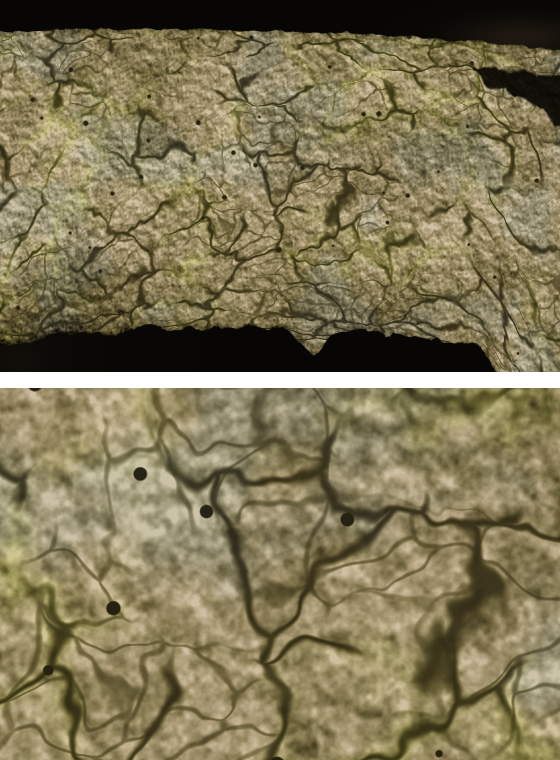
Top, the full canvas; bottom, a detail of the centre.
Write a WebGL 2 fragment shader that draws this texture.

```glsl
#version 300 es
precision highp float;
// A sunlit branch with cracked, scaly bark against a near-black background.
uniform vec2 u_resolution;
out vec4 fragColor;

vec2 hash2(vec2 p) {
  vec3 h = fract(p.xyx * vec3(0.1031, 0.1030, 0.0973));
  h += dot(h, h.yzx + 33.33);
  return fract((h.xx + h.yz) * h.zy);
}

float noise(vec2 p) {
  vec2 i = floor(p), f = fract(p);
  f = f * f * (3.0 - 2.0 * f);
  return mix(mix(hash2(i).x, hash2(i + vec2(1, 0)).x, f.x),
             mix(hash2(i + vec2(0, 1)).x, hash2(i + vec2(1, 1)).x, f.x), f.y);
}

float fbm(vec2 p) {
  float sum = 0.0, amp = 0.533;
  for (int i = 0; i < 4; i++) {
    sum += amp * noise(p);
    p = mat2(1.6, 1.2, -1.2, 1.6) * p + 7.3;
    amp *= 0.5;
  }
  return sum;
}

// Voronoi plates: x = distance to the nearest border, y = random value per plate
vec2 plates(vec2 p) {
  vec2 cell = floor(p), f = fract(p), nearCell = vec2(0), nearest = vec2(0);
  float best = 9.0, border = 9.0;
  for (int j = -1; j <= 1; j++)
    for (int i = -1; i <= 1; i++) {
      vec2 g = vec2(i, j), r = g + hash2(cell + g) - f;
      if (dot(r, r) < best) { best = dot(r, r); nearest = r; nearCell = g; }
    }
  for (int j = -2; j <= 2; j++)
    for (int i = -2; i <= 2; i++) {
      vec2 g = nearCell + vec2(i, j), r = g + hash2(cell + g) - f, d = r - nearest;
      if (dot(d, d) > 1e-5) border = min(border, dot(0.5 * (r + nearest), normalize(d)));
    }
  return vec2(border, hash2(cell + nearCell + 40.0).y);
}

float segment(vec2 p, vec2 a, vec2 b, float ra, float rb) {
  float t = clamp(dot(p - a, b - a) / dot(b - a, b - a), 0.0, 1.0);
  return length(p - mix(a, b, t)) - mix(ra, rb, t);
}

void main() {
  float px = 1.0 / u_resolution.y;
  vec2 p = gl_FragCoord.xy * px;

  // Branch outline
  float top = 0.922 - 0.045 * (p.x - 0.4) * (p.x - 0.4);
  float low = 0.12 - 0.11 * (p.x - 0.65) * (p.x - 0.65) - 0.2 * smoothstep(1.26, 1.46, p.x);
  float spur = 0.065 * smoothstep(0.0, 1.0, 1.0 - abs(p.x - 0.845) / 0.075);
  float inside = min(top - p.y + 0.02 * (fbm(p * 28.0) - 0.5),
                     p.y - low + spur + 0.04 * (fbm(p * 24.0 + 3.0) - 0.5));
  float branch = smoothstep(-px, px, inside);

  // Bark coordinates wrapped around the branch
  float h = (p.y - low) / (top - low);
  float left = 1.0 - smoothstep(0.0, 0.8, p.x);
  vec2 q = vec2(p.x, 0.4 * asin(clamp(1.8 * h - 0.9, -0.97, 0.97)) + 0.5 * min(h, 0.0));
  q.y += 0.13 * left * (1.0 - h);
  q += 0.12 * (vec2(fbm(q * 8.0), fbm(q * 8.0 + 17.0)) - 0.5);
  q += 0.014 * (vec2(noise(q * 45.0), noise(q * 45.0 + 9.0)) - 0.5);

  // Plates, cracks and their raised lips
  vec2 scale = vec2(7.5, 10.5);
  vec2 plate = plates(q * scale);
  float above = plates((q + vec2(0.003, 0.008)) * scale).x;
  float fine = plates(q * vec2(14.0, 21.0) + 5.0).x;
  float lower = 1.0 - smoothstep(0.1, 0.6, h);
  float gap = smoothstep(0.3, 0.65, noise(q * 13.0 + 2.0) + 0.15 * lower);
  float fineGap = smoothstep(0.5, 0.75, noise(q * 9.0 + 31.0) + 0.12 * lower);
  float crack = gap * (1.0 - smoothstep(0.005, 0.025 + 0.04 * gap + 8.0 * px, plate.x));
  float fineCrack = fineGap * (1.0 - smoothstep(0.01, 0.06 + 14.0 * px, fine));
  float lip = smoothstep(0.0, 0.22, plate.x) - smoothstep(0.0, 0.22, above);
  float rim = exp(-plate.x * 9.0) * smoothstep(0.3, 0.7, noise(q * 6.0 + 50.0));

  // Brightness: patches, plates, rough relief and grain
  float tone = 0.6 + 0.32 * (fbm(p * 5.0 + 11.0) - 0.5) + 0.07 * (plate.y - 0.5);
  tone += 0.28 * (fbm(q * 32.0) - 0.5);
  tone += 0.5 * (fbm(p * 62.0) - fbm(p * 62.0 + vec2(0.25, 0.5)));
  tone += 0.17 * (noise(p * 190.0) - 0.5);
  tone += 0.08 * lip + 0.06 * rim;
  tone -= 0.09 * (1.0 - smoothstep(0.0, 0.3, h)) + 0.06 * smoothstep(0.8, 1.0, h);
  tone -= 0.17 * left * (1.0 - smoothstep(0.0, 0.35, h));
  tone -= 0.1 * (1.0 - smoothstep(0.0, 0.02, inside));
  tone = mix(tone, 0.16, 0.85 * crack);
  tone = mix(tone, 0.24, 0.6 * fineCrack);

  // Scattered dark specks
  vec2 cell = floor(p * 14.0), rnd = hash2(cell + 70.0);
  float speckSize = 0.003 + 0.004 * rnd.y;
  float speck = length(p - (cell + 0.2 + 0.6 * hash2(cell + 90.0)) / 14.0);
  tone = mix(tone, 0.15, step(rnd.x, 0.15) * (1.0 - smoothstep(speckSize - px, speckSize + px, speck)));

  // Ochre bark with green rims and grey lichen
  tone = clamp(tone, 0.07, 0.82);
  vec3 bark = vec3(tone, 0.93 * tone - 0.015, 0.6 * tone * tone + 0.28 * tone + 0.01);
  bark *= mix(vec3(1), vec3(0.98, 1.03, 0.83), clamp(rim * 1.2, 0.0, 1.0));
  float lichen = smoothstep(0.5, 0.7, fbm(p * 7.0 + 60.0));
  bark = mix(bark, vec3(0.92, 0.95, 0.88) * tone, 0.35 * lichen);

  // Cast shadow of a twig
  float twig = min(segment(p, vec2(1.275, 0.815), vec2(1.37, 0.775), 0.012, 0.032),
                   segment(p, vec2(1.37, 0.775), vec2(1.52, 0.745), 0.03, 0.05));
  twig = min(twig, segment(p, vec2(1.48, 0.75), vec2(1.5, 0.67), 0.03, 0.015));
  twig += 0.04 * (fbm(p * 22.0 + 5.0) - 0.5);
  bark = mix(bark, bark * 0.1 + vec3(0.02, 0.014, 0.006), 1.0 - smoothstep(-0.004, 0.006, twig));

  // Dark background with faint blurred glows
  vec3 back = vec3(0.03, 0.025, 0.018);
  back += vec3(0.09, 0.07, 0.045) * exp(-dot((p - vec2(1.4, 0.9)) * vec2(6, 20), (p - vec2(1.4, 0.9)) * vec2(6, 20)));
  back += vec3(0.035, 0.035, 0.02) * exp(-9.0 * length(p - vec2(0.05, 0.03)));
  fragColor = vec4(mix(back, bark, branch), 1);
}
```
